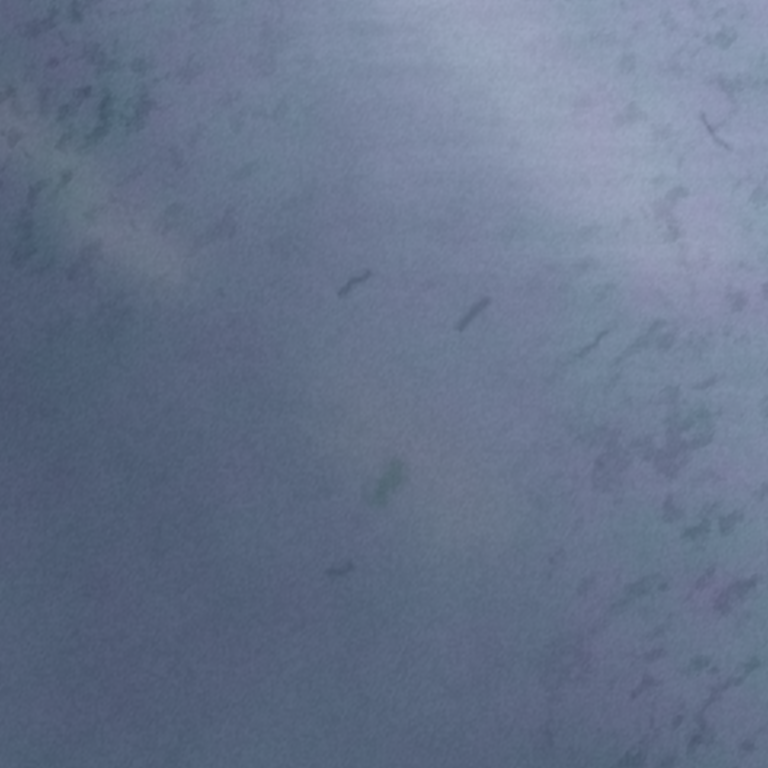
This texture is drawn by a Shadertoy shader. Its source:

```glsl
// Draws a worn blue-grey painted surface with diagonal light, soft stains, flecks and fine grain.

float hash(vec2 p) {
    vec3 q = fract(vec3(p.xyx) * 0.1031);
    q += dot(q, q.yzx + 33.33);
    return fract((q.x + q.y) * q.z);
}

float noise(vec2 p) {
    vec2 cell = floor(p), f = fract(p);
    f = f * f * (3.0 - 2.0 * f);
    return mix(mix(hash(cell), hash(cell + vec2(1, 0)), f.x),
               mix(hash(cell + vec2(0, 1)), hash(cell + vec2(1, 1)), f.x), f.y);
}

float fbm(vec2 p) {
    float sum = 0.0, weight = 0.5;
    for (int i = 0; i < 4; i++) {
        sum += weight * noise(p);
        p = mat2(0.8, 0.6, -0.6, 0.8) * p * 2.03 + 17.0;
        weight *= 0.5;
    }
    return sum / 0.9375;
}

float segment(vec2 p, vec2 a, vec2 b) {
    vec2 along = b - a;
    return length(p - a - along * clamp(dot(p - a, along) / dot(along, along), 0.0, 1.0));
}

float glow(float dist, float radius) {
    return exp(-dist * dist / (radius * radius));
}

// Scattered short dashes, one candidate per grid cell
float flecks(vec2 p, float scale, float density) {
    vec2 base = floor(p * scale);
    float ink = 0.0;
    for (int y = -1; y <= 1; y++)
    for (int x = -1; x <= 1; x++) {
        vec2 cell = base + vec2(x, y);
        float seed = hash(cell + scale);
        vec2 center = cell + vec2(hash(cell + 11.3), hash(cell + 47.7));
        float angle = mix(0.4, 2.3, hash(cell + 83.1));
        vec2 reach = vec2(cos(angle), sin(angle)) * mix(0.03, 0.28, hash(cell + 29.9));
        float d = segment(p * scale, center - reach, center + reach);
        float presence = smoothstep(0.0, 0.04, density - seed);
        ink = max(ink, presence * glow(d, 0.13) * (0.35 + 0.65 * hash(cell + 61.0)));
    }
    return ink;
}

void mainImage(out vec4 fragColor, in vec2 fragCoord) {
    vec2 p = fragCoord / iResolution.xy;
    vec2 warp = vec2(fbm(p * 7.0), fbm(p * 7.0 + 31.0)) - 0.5;
    vec2 q = p + warp * 0.09;

    // Broad light falling off toward the lower left
    float light = 0.10 + 0.72 * smoothstep(0.0, 0.95, dot(q, vec2(0.55, 0.65)) - 0.25);
    light -= 0.17 * glow(length(q - vec2(0.0, 1.0)), 0.28);
    light -= 0.06 * glow(length(q - vec2(0.0, 0.54)), 0.13);
    light += 0.06 * glow(length(q - vec2(0.55, 0.0)), 0.3);

    // Pale diagonal stains
    float ridge = glow(segment(q, vec2(0.58, 1.03), vec2(0.88, 0.68)), 0.085);
    float leftStain = glow(segment(q, vec2(0.03, 0.83), vec2(0.21, 0.65)), 0.055);
    float middleStain = glow(segment(q, vec2(0.47, 0.46), vec2(0.62, 0.35)), 0.07);
    float stain = 0.7 * ridge + leftStain + 0.8 * middleStain;
    light += 0.17 * ridge + 0.13 * leftStain + 0.07 * middleStain;

    // Cloudy variation, and horizontal wiping in the bright corner
    light += 0.10 * (fbm(p * 9.0 + 5.0) - 0.5);
    float corner = smoothstep(0.9, 1.5, p.x + p.y);
    light += 0.13 * corner * (fbm(p * vec2(8.0, 55.0)) - 0.5);

    // Mottling and flecks gather at the upper left and along the right
    float worn = glow(length(p - vec2(0.1, 0.88)), 0.3) + smoothstep(0.55, 0.95, p.x);
    worn = clamp(worn, 0.12, 1.0);
    vec2 diagonal = vec2(p.x + p.y, (p.y - p.x) * 1.5);
    light -= 0.16 * worn * smoothstep(0.52, 0.78, fbm(diagonal * 19.0 + 3.0));
    float ink = 0.6 * flecks(p + warp * 0.03, 17.0, 0.10 + 0.22 * worn) * (0.3 + 0.7 * worn);
    ink = max(ink, 0.5 * flecks(p + warp * 0.02, 34.0, 0.16 * worn));

    // Row of slanted dashes, a scratch and a dark smudge
    vec2 wobble = p + (vec2(noise(p * 70.0), noise(p * 70.0 + 9.0)) - 0.5) * 0.009;
    for (int i = 0; i < 3; i++) {
        vec2 center = vec2(0.46, 0.63) + float(i) * vec2(0.156, -0.039);
        float dash = segment(wobble, center - vec2(0.016, 0.015), center + vec2(0.016, 0.015));
        ink = max(ink, glow(dash, 0.0055));
    }
    ink = max(ink, glow(segment(wobble, vec2(0.912, 0.848), vec2(0.948, 0.806)), 0.0045));
    ink = max(ink, 0.7 * glow(segment(wobble, vec2(0.43, 0.252), vec2(0.455, 0.262)), 0.006));
    float smudge = glow(segment(wobble, vec2(0.495, 0.355), vec2(0.517, 0.387)), 0.014);
    light -= 0.20 * ink + 0.14 * smudge;

    // Fine slanted grain
    vec2 grainPoint = mat2(0.87, 0.5, -0.5, 0.87) * p;
    float grain = noise(grainPoint * vec2(290.0, 170.0)) + noise(p * 240.0 + 71.0) - 1.0;
    light += 0.065 * grain;

    // Blue-grey ramp with greyer stains and faint violet and green tints
    vec3 color = mix(vec3(0.28, 0.33, 0.42), vec3(0.62, 0.67, 0.775), light);
    color += stain * vec3(0.012, 0.006, -0.014);
    float tint = fbm(p * 13.0 + 57.0) - 0.5;
    color += tint * (0.35 + 0.65 * worn) * vec3(0.06, -0.035, 0.03);
    color += smudge * vec3(-0.012, 0.012, -0.012);
    fragColor = vec4(clamp(color, 0.0, 1.0), 1.0);
}
```
